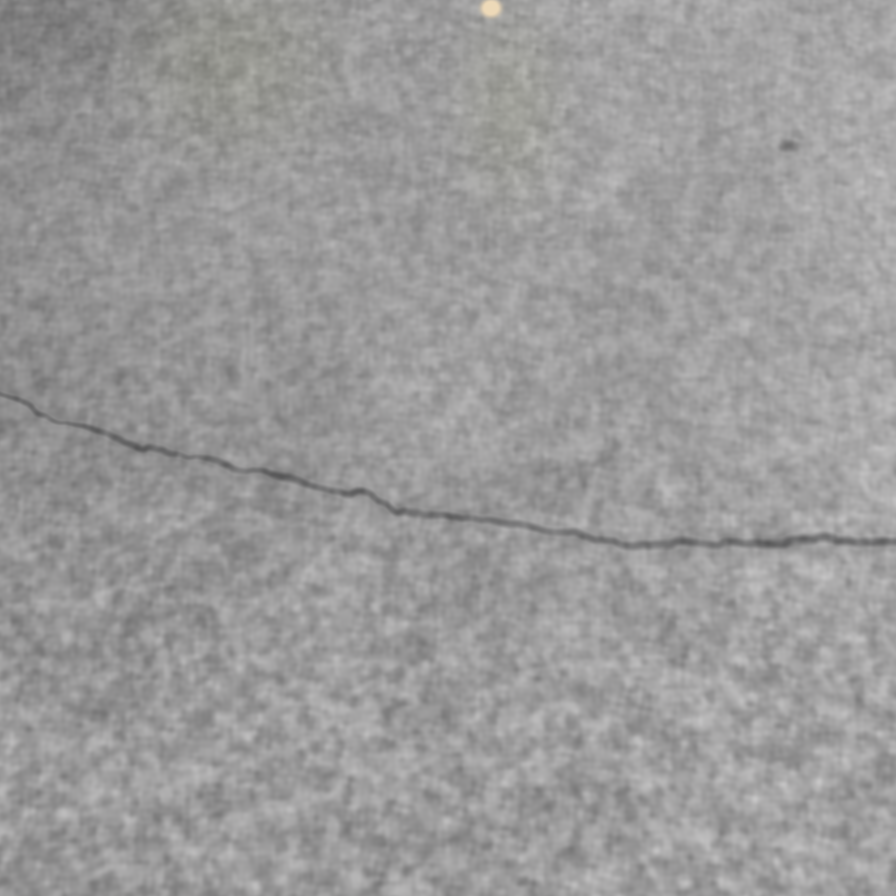
Write a Shadertoy shader that draws this texture.

```glsl
// Worn grey concrete with a thin, jagged crack running across it.
// Layers: broad light and slanted stains, perspective-scaled grain, a faint
// fine weave, then the crack as a noisy curve and two small marks.

#define BASE_GREY      0.610
#define LIGHT_SLOPE    0.075
#define STAIN_AMOUNT   0.050
#define GRAIN_SCALE    76.0
#define GRAIN_NEAR     0.185
#define GRAIN_FAR      0.105
#define WEAVE_AMOUNT   0.032
#define CRACK_WIDTH    0.0042
#define CRACK_DEPTH    0.24
#define CRACK_JITTER   0.026

float hash(vec2 cell) {
    vec3 p = fract(vec3(cell.xyx) * 0.1031);
    p += dot(p, p.yzx + 33.33);
    return fract((p.x + p.y) * p.z);
}

// Smooth value noise in 0..1
float noise(vec2 p) {
    vec2 cell = floor(p), f = fract(p);
    f = f * f * (3.0 - 2.0 * f);
    float low  = mix(hash(cell), hash(cell + vec2(1, 0)), f.x);
    float high = mix(hash(cell + vec2(0, 1)), hash(cell + vec2(1, 1)), f.x);
    return mix(low, high, f.y);
}

vec2 rotate(vec2 p, float angle) {
    float c = cos(angle), s = sin(angle);
    return vec2(c * p.x - s * p.y, s * p.x + c * p.y);
}

// Soft round or oval mark: 1 at the centre, 0 outside
float spot(vec2 uv, vec2 centre, vec2 radius) {
    return 1.0 - smoothstep(0.0, 1.0, length((uv - centre) / radius));
}

// Slow brightness changes: side light, dim corner, slanted stains
float broadLight(vec2 uv) {
    float light = BASE_GREY + LIGHT_SLOPE * (uv.x - 0.5) * mix(0.5, 1.4, uv.y);
    light -= 0.07 * spot(uv, vec2(0.0, 1.0), vec2(0.32, 0.2));
    light -= 0.025 * spot(uv, vec2(0.36, 0.88), vec2(0.3, 0.22));
    vec2 along = rotate(uv, 0.55);
    float stain = noise(along * vec2(7.0, 2.2) + 4.0) - 0.5;
    float cloud = noise(uv * 9.0 + 21.0) - 0.5;
    return light + STAIN_AMOUNT * (stain * mix(0.5, 1.2, uv.y) + 0.5 * cloud);
}

// Mottled grain, finer and fainter toward the far (upper) edge
float grain(vec2 uv) {
    vec2 ground = vec2((uv.x - 0.5) * (1.0 + 0.25 * uv.y),
                       uv.y * (1.0 + 0.2 * uv.y)) * GRAIN_SCALE;
    float coarse = noise(rotate(ground, 0.6) * 0.55 + 11.0) - 0.5;
    float medium = noise(rotate(ground, 0.3) + 37.0) - 0.5;
    float fine   = noise(rotate(ground, 1.1) * 1.7 + 73.0) - 0.5;
    float mottle = 0.45 * coarse + 0.8 * medium + 0.5 * fine;
    return mottle * mix(GRAIN_NEAR, GRAIN_FAR, smoothstep(0.1, 0.75, uv.y));
}

// Short fine threads in both directions
float weave(vec2 uv) {
    float across = noise(uv * vec2(55.0, 210.0) + 5.0);
    float upward = noise(uv * vec2(210.0, 55.0) + 95.0);
    return WEAVE_AMOUNT * (across + upward - 1.0);
}

// Height of the crack line at x
float crackHeight(float x) {
    float path = 0.558 - 0.369 * x + 0.202 * x * x;
    float bend   = noise(vec2(x * 13.0, 3.5)) - 0.5;
    float jag    = noise(vec2(x * 34.0, 8.5)) - 0.5;
    float crumbs = noise(vec2(x * 95.0, 15.5)) - 0.5;
    return path + CRACK_JITTER * (bend + 0.55 * jag + 0.2 * crumbs);
}

// Crack darkness, wider and deeper toward the right
float crack(vec2 uv) {
    float reach = 0.003;
    float y = crackHeight(uv.x);
    float slope = (crackHeight(uv.x + reach) - crackHeight(uv.x - reach)) / (2.0 * reach);
    float gap = abs(uv.y - y) / sqrt(1.0 + slope * slope);
    float uneven = noise(vec2(uv.x * 28.0, 51.5));
    float width = CRACK_WIDTH * mix(0.75, 1.35, uv.x) * mix(0.75, 1.3, uneven);
    float core = 1.0 - smoothstep(0.1 * width, 1.5 * width, gap);
    float halo = 1.0 - smoothstep(0.0, 4.0 * width, gap);
    float depth = mix(0.65, 1.05, uv.x) * mix(0.65, 1.1, uneven);
    return (0.88 * core + 0.12 * halo) * depth;
}

void mainImage(out vec4 fragColor, in vec2 fragCoord) {
    vec2 uv = fragCoord / iResolution.xy;

    // Concrete surface
    float grey = broadLight(uv) + grain(uv) + weave(uv);
    vec3 color = grey * vec3(1.002, 0.998, 1.0);

    // Faint olive stains near the top
    float olive = spot(uv, vec2(0.57, 0.88), vec2(0.09, 0.17))
                + spot(uv, vec2(0.26, 0.93), vec2(0.17, 0.16));
    color += olive * vec3(0.004, 0.008, -0.018);

    // Crack
    color -= CRACK_DEPTH * crack(uv) * vec3(1.0, 0.99, 0.98);

    // Dark chip and pale warm fleck
    color -= 0.2 * spot(uv, vec2(0.88, 0.837), vec2(0.016, 0.010));
    float fleck = spot(uv, vec2(0.548, 0.991), vec2(0.019, 0.017));
    color = mix(color, vec3(0.93, 0.85, 0.72), smoothstep(0.0, 0.7, fleck));

    fragColor = vec4(clamp(color, 0.0, 1.0), 1.0);
}
```
